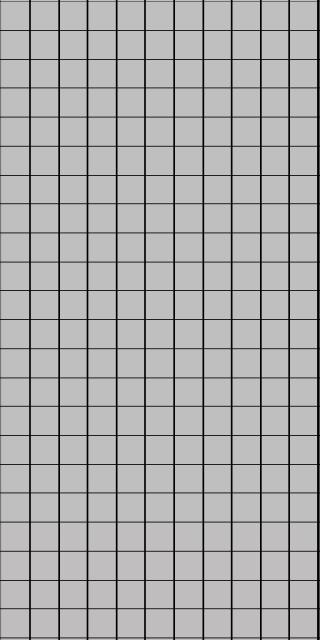
This pattern is drawn by a Shadertoy shader. Its source:

```glsl
// A plain grey sheet ruled into 11 by 22 square cells with black lines.
// Rules snap to a fine drafting grid, so spacing varies slightly, and each is
// box-filtered over the pixel; uprights are twice as heavy as level rules.

const vec2 CELLS = vec2(11.0, 22.0);
const vec2 GRID = vec2(384.0, 768.0);       // drafting steps across the canvas
const vec2 START = vec2(1.4, 1.2);          // first rule from the top left, in steps
const vec2 PITCH = vec2(34.6, 34.72);       // spacing of the rules, in steps
const vec2 RULE_WIDTH = vec2(2.0, 1.0);     // uprights, then level rules, in steps
const vec2 CENTRE_SHIFT = vec2(0.0, 0.5);   // centres a one-step rule on its step
const vec2 FIRST_SCALE = vec2(0.25, 0.5);   // width of the first rules
const float LAST_UPRIGHT_SCALE = 1.5;       // width of the right-hand rule
const vec3 PAPER = vec3(0.75);
const vec3 LOWER_TINT = vec3(0.004, -0.008, 0.0);
const vec3 INK = vec3(0.0);

// Share of a pixel-wide box that lies inside a rule, per axis.
vec2 ruleCoverage(vec2 offset, vec2 width, vec2 pixel) {
    vec2 right = min(offset + 0.5 * pixel, 0.5 * width);
    vec2 left = max(offset - 0.5 * pixel, -0.5 * width);
    return clamp((right - left) / pixel, 0.0, 1.0);
}

void mainImage(out vec4 fragColor, in vec2 fragCoord) {
    vec2 uv = fragCoord / iResolution.xy;
    vec2 pos = vec2(uv.x, 1.0 - uv.y) * GRID;
    vec2 pixel = GRID / iResolution.xy;

    // Nearest rule on each axis, snapped to the drafting grid
    vec2 index = clamp(floor((pos - START) / PITCH + 0.5), vec2(0.0), CELLS);
    vec2 centre = floor(START + index * PITCH + 0.5) + CENTRE_SHIFT;

    // Outer rules differ in weight
    vec2 width = RULE_WIDTH * mix(FIRST_SCALE, vec2(1.0), step(0.5, index));
    width.x *= mix(1.0, LAST_UPRIGHT_SCALE, step(CELLS.x - 0.5, index.x));

    // Paper with a faint tint near the foot, then ink
    vec2 ink = ruleCoverage(pos - centre, width, pixel);
    vec3 paper = PAPER + LOWER_TINT * smoothstep(0.75, 0.95, 1.0 - uv.y);
    float coverage = 1.0 - (1.0 - ink.x) * (1.0 - ink.y);
    fragColor = vec4(mix(paper, INK, coverage), 1.0);
}
```
